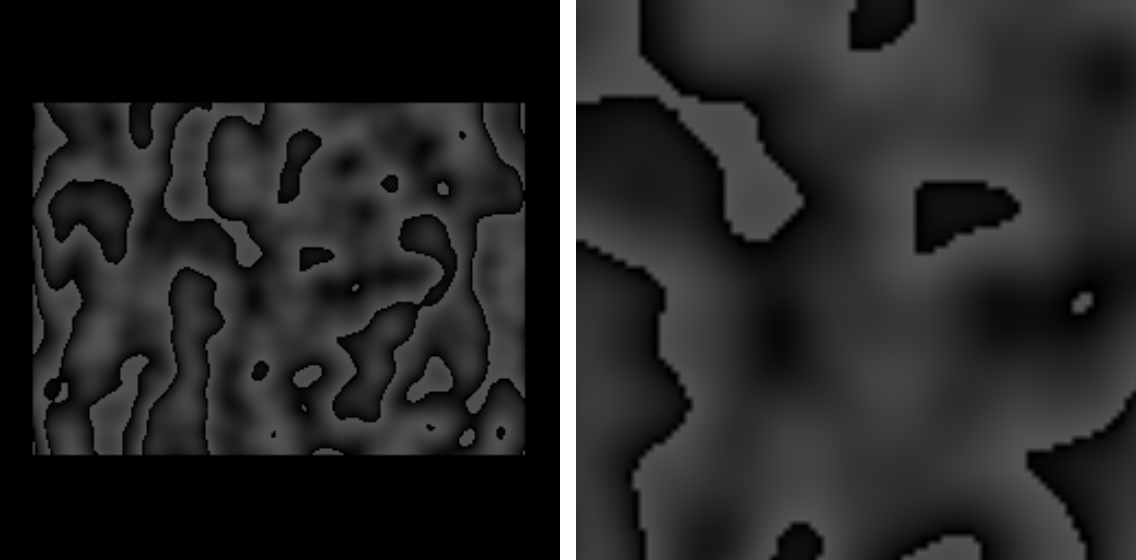
Left, the full canvas; right, a detail of the centre.
This texture is drawn by a three.js fragment shader. Its source:

```glsl
// Dark grey contour bands in a wide panel on black: a smooth noise field is
// wrapped with fract, so every band ramps up to grey and drops back to black.
// The field is sampled on a coarse grid and blended, giving soft stair steps.
#define GRID 256.0
#define PANEL_MIN vec2(0.0600, 0.1875)
#define PANEL_MAX vec2(0.9365, 0.8165)
#define PEAK_GREY 0.325
#define TONE_CURVE 0.78
#define RELIEF 2.2
#define DETAIL 0.2
#define TALL_SCALE vec2(9.5, 5.2)
#define WIDE_SCALE vec2(6.2, 8.6)
#define WALL_RISE 1.3
#define WALL_WIDTH 0.028
#define LINE_CELLS 0.9

varying vec2 vUv;

// Random unit gradient for a lattice point
vec2 latticeGradient(vec2 cell) {
  float h = fract(sin(dot(cell, vec2(127.1, 311.7))) * 43758.5);
  float angle = 6.28318 * h;
  return vec2(cos(angle), sin(angle));
}

float gradientNoise(vec2 p) {
  vec2 i = floor(p);
  vec2 f = p - i;
  vec2 w = f * f * f * (f * (f * 6.0 - 15.0) + 10.0);
  vec2 e = vec2(1.0, 0.0);
  float a = dot(latticeGradient(i), f);
  float b = dot(latticeGradient(i + e.xy), f - e.xy);
  float c = dot(latticeGradient(i + e.yx), f - e.yx);
  float d = dot(latticeGradient(i + e.xx), f - e.xx);
  return mix(mix(a, b, w.x), mix(c, d, w.x), w.y);
}

// Height field: tall shapes on the left, wider tilted ones on the right
float heightField(vec2 p) {
  float tall = gradientNoise(p * TALL_SCALE + 17.3);
  vec2 tilted = vec2(p.x + 0.3 * p.y, p.y - 0.3 * p.x);
  float wide = gradientNoise(tilted * WIDE_SCALE + 41.7);
  float side = smoothstep(0.35, 0.7, p.x) * (1.0 - smoothstep(0.76, 0.9, p.x));
  float detail = gradientNoise(p * 19.0 + 5.1);
  float wall = exp(-(p.x - PANEL_MIN.x) / WALL_WIDTH)
             + exp(-(PANEL_MAX.x - p.x) / WALL_WIDTH);
  return 0.55 + RELIEF * (mix(tall, wide, side) + DETAIL * detail)
       - WALL_RISE * wall;
}

// Grey of one grid cell, with a thin black line on the low side of each jump
float cellGrey(vec2 cell) {
  vec2 p = (cell + 0.5) / GRID;
  vec2 inside = step(PANEL_MIN, p) * step(p, PANEL_MAX);
  if (inside.x * inside.y < 0.5) return 0.0;
  float h = heightField(p);
  float dx = heightField(p + vec2(1.0 / GRID, 0.0)) - h;
  float dy = heightField(p + vec2(0.0, 1.0 / GRID)) - h;
  float band = fract(h);
  float slope = length(vec2(dx, dy));
  float offLine = step(slope * LINE_CELLS, band);
  return PEAK_GREY * pow(band, TONE_CURVE) * offLine;
}

void main() {
  // Blend the four nearest cells
  vec2 g = vUv * GRID - 0.5;
  vec2 cell = floor(g);
  vec2 w = g - cell;
  float low = mix(cellGrey(cell), cellGrey(cell + vec2(1.0, 0.0)), w.x);
  float high = mix(cellGrey(cell + vec2(0.0, 1.0)), cellGrey(cell + 1.0), w.x);
  gl_FragColor = vec4(vec3(mix(low, high, w.y)), 1.0);
}
```
